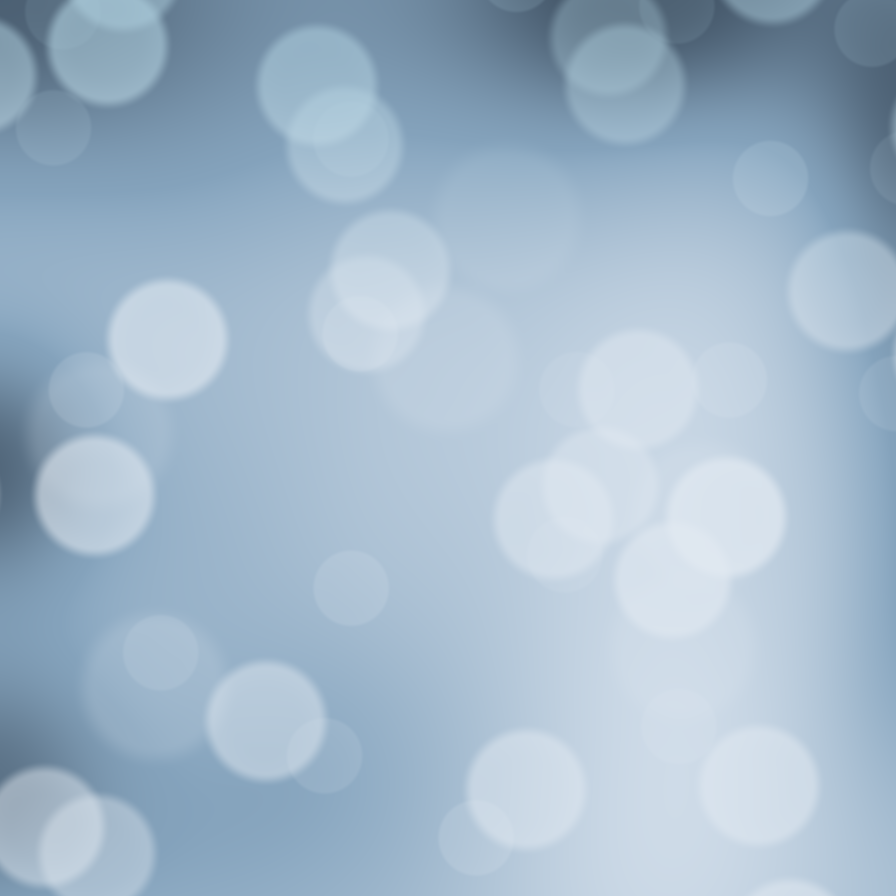
Reproduce this background procedurally as a WebGL 2 fragment shader.

```glsl
#version 300 es
precision highp float;

uniform vec2 u_resolution;
out vec4 fragColor;

vec3 hash3(vec2 cell, float seed) {
    vec3 h = fract(vec3(cell.xyx + seed * 7.31) * vec3(0.1031, 0.1030, 0.0973));
    h += dot(h, h.yxz + 33.33);
    return fract((h.xxy + h.yzz) * h.zyx);
}

float smoothNoise(vec2 p) {
    vec2 cell = floor(p), f = fract(p);
    f = f * f * (3.0 - 2.0 * f);
    float low = mix(hash3(cell, 3.0).x, hash3(cell + vec2(1, 0), 3.0).x, f.x);
    float high = mix(hash3(cell + vec2(0, 1), 3.0).x, hash3(cell + vec2(1, 1), 3.0).x, f.x);
    return mix(low, high, f.y);
}

float glow(vec2 p, vec2 centre, vec2 size) {
    vec2 d = (p - centre) / size;
    return exp(-dot(d, d));
}

// Blurred illumination: 0 is shadow, 0.5 mid blue, 1 pale haze
float lightField(vec2 p) {
    float light = 0.66 - 0.27 * smoothstep(0.65, 1.0, p.y);
    light += 0.33 * glow(p, vec2(0.74, 0.14), vec2(0.24, 0.45));
    light += 0.16 * glow(p, vec2(0.66, 0.58), vec2(0.30, 0.22));
    light -= 0.46 * glow(p, vec2(0.72, 1.02), vec2(0.19, 0.14));
    light -= 0.54 * glow(p, vec2(-0.02, 0.48), vec2(0.13, 0.14));
    light -= 0.42 * glow(p, vec2(1.02, 0.82), vec2(0.11, 0.25));
    light -= 0.30 * glow(p, vec2(1.03, 0.38), vec2(0.09, 0.22));
    light -= 0.46 * glow(p, vec2(-0.02, 0.12), vec2(0.15, 0.15));
    light -= 0.30 * glow(p, vec2(0.0, 1.0), vec2(0.22, 0.17));
    light -= 0.16 * glow(p, vec2(0.33, 0.12), vec2(0.22, 0.16));
    return light + 0.08 * (smoothNoise(p * 5.0) - 0.5);
}

vec3 hazeColor(float light) {
    vec3 shadow = vec3(0.25, 0.32, 0.39);
    vec3 blue = vec3(0.53, 0.65, 0.75);
    vec3 pale = vec3(0.81, 0.86, 0.91);
    vec3 color = mix(shadow, blue, smoothstep(-0.1, 0.58, light));
    return mix(color, pale, clamp(light * 2.0 - 1.0, 0.0, 1.0));
}

float disc(vec2 offset, float radius, float blur) {
    float d = length(offset);
    float fill = 1.0 - smoothstep(radius - blur, radius + blur, d);
    return fill * (0.92 + 0.08 * smoothstep(0.5, 1.0, d / radius));
}

// Combined opacity of one layer of scattered discs, some in overlapping pairs
float discLayer(vec2 p, float cells, float radius, float blur,
                float chance, float pairChance, float opacity, float seed) {
    vec2 home = floor(p * cells);
    float clear = 1.0;
    for (int y = -1; y <= 1; y++) {
        for (int x = -1; x <= 1; x++) {
            vec2 cell = home + vec2(x, y);
            vec3 place = hash3(cell + 20.0, seed);
            vec3 traits = hash3(cell + 20.0, seed + 5.0);
            vec2 offset = p - (cell + 0.15 + 0.7 * place.xy) / cells;
            float alpha = opacity * (0.75 + 0.5 * traits.x) * step(place.z, chance);
            clear *= 1.0 - alpha * disc(offset, radius, blur);

            float angle = 6.2832 * traits.y;
            offset -= radius * (0.8 + 0.6 * traits.x) * vec2(cos(angle), sin(angle));
            alpha *= 0.85 * step(traits.z, pairChance);
            clear *= 1.0 - alpha * disc(offset, radius * 0.97, blur);
        }
    }
    return 1.0 - clear;
}

void main() {
    vec2 uv = gl_FragCoord.xy / u_resolution;
    vec2 p = gl_FragCoord.xy / min(u_resolution.x, u_resolution.y);
    vec3 color = hazeColor(lightField(uv));

    // Discs are cooler toward the top
    vec3 tint = mix(vec3(0.89, 0.92, 0.95), vec3(0.68, 0.81, 0.87),
                    smoothstep(0.6, 1.0, uv.y));

    // Wide faint blurs, main discs, then small crisp ones
    color = mix(color, tint, discLayer(p, 3.0, 0.080, 0.014, 0.65, 0.0, 0.17, 1.0));
    color = mix(color, tint, discLayer(p, 4.0, 0.066, 0.008, 0.82, 0.55, 0.54, 2.0));
    color = mix(color, tint, discLayer(p, 4.3, 0.042, 0.0025, 0.7, 0.0, 0.15, 4.0));

    fragColor = vec4(color, 1.0);
}
```
